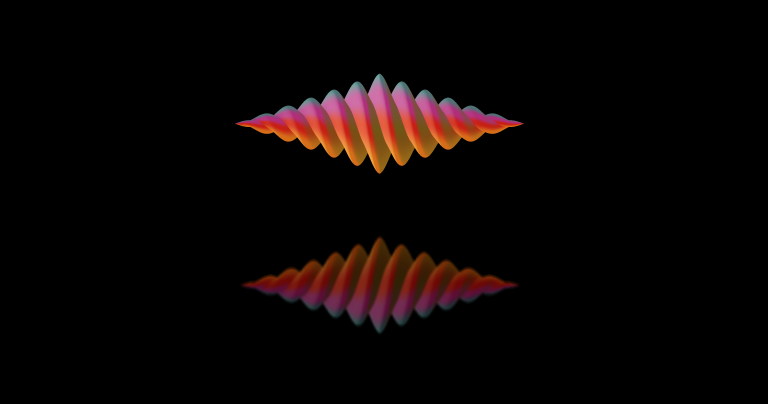
Give the GLSL for this background, as a WebGL 1 fragment shader.

```glsl
precision highp float;
// A glossy twisted double cone floating in darkness above its dim, blurred reflection.

uniform vec2 u_resolution;

const float PI = 3.14159265;
const float HALF_WIDTH = 0.358;
const float HALF_HEIGHT = 0.124;
const float TWIST = PI / 0.0582;   // radians per unit of length
const float STRAND_RADIUS = 0.64;  // share of the local cone radius
const float STRAND_OFFSET = 0.36;

// Depth of one strand in z and its surface normal; depth is negative outside.
float strand(vec2 p, float cone, float slope, float angle, out vec3 normal) {
  vec2 axis = vec2(cos(angle), sin(angle));
  vec2 center = STRAND_OFFSET * cone * axis;
  float radius = STRAND_RADIUS * cone;
  float dy = p.y - center.x;
  float inside = radius * radius - dy * dy;
  normal = vec3(0.0, 0.0, 1.0);
  if (inside <= 0.0) return -1.0;
  float dz = sqrt(inside);
  vec2 drift = STRAND_OFFSET * (slope * axis + cone * TWIST * vec2(-axis.y, axis.x));
  float nx = -dot(vec2(dy, dz), drift) - radius * STRAND_RADIUS * slope;
  normal = normalize(vec3(nx * 0.75, dy, dz));
  return center.y + dz;
}

// Bands run from orange below through red and magenta to teal above.
vec3 iridescence(vec3 n, float height) {
  vec3 orange = vec3(0.84, 0.43, 0.10);
  vec3 red = vec3(0.78, 0.12, 0.08);
  vec3 magenta = vec3(0.69, 0.18, 0.48);
  vec3 teal = vec3(0.30, 0.45, 0.46);
  vec3 olive = vec3(0.36, 0.38, 0.08);
  float h = 0.4 * n.y + 0.6 * height;
  vec3 color = mix(orange, red, smoothstep(-0.75, -0.15, h));
  color = mix(color, magenta, smoothstep(-0.1, 0.35, h));
  color = mix(color, teal, smoothstep(0.45, 0.9, h));
  color += vec3(0.13, 0.27, 0.19) * smoothstep(0.3, 0.95, -n.x);
  return mix(color, olive, 0.85 * smoothstep(0.35, 0.9, n.x) * (1.0 - 0.5 * abs(h)));
}

// The front surface of both strands; black outside.
vec3 spindle(vec2 p) {
  float cone = HALF_HEIGHT * (1.0 - abs(p.x) / HALF_WIDTH);
  if (cone <= 0.0) return vec3(0.0);
  float slope = -sign(p.x) * HALF_HEIGHT / HALF_WIDTH;
  float angle = p.x * TWIST;
  vec3 normalA;
  vec3 normalB;
  float depthA = strand(p, cone, slope, angle, normalA);
  float depthB = strand(p, cone, slope, angle + PI, normalB);
  if (max(depthA, depthB) <= -0.9) return vec3(0.0);
  vec3 normal = depthA > depthB ? normalA : normalB;
  return iridescence(normal, p.y / cone);
}

// Average over a small square, for smooth edges or for blur.
vec3 softSpindle(vec2 p, vec2 spread) {
  vec3 sum = vec3(0.0);
  for (int j = 0; j < 5; j++) {
    for (int i = 0; i < 5; i++) {
      vec2 offset = (vec2(float(i), float(j)) - 2.0) / 5.0;
      sum += spindle(p + offset * spread);
    }
  }
  return sum / 25.0;
}

void main() {
  vec2 p = (gl_FragCoord.xy - 0.5 * u_resolution) / u_resolution.y;
  vec2 pixel = vec2(1.0 / u_resolution.y);

  // Floating body
  vec3 color = softSpindle(p - vec2(-0.011, 0.194), pixel);

  // Mirrored, slightly smaller body on the floor
  vec2 q = (p - vec2(-0.010, -0.206)) / 0.97;
  vec3 mirrored = softSpindle(vec2(q.x, -q.y), max(pixel, vec2(0.008, 0.011)));
  color += 0.6 * pow(mirrored, vec3(1.4));

  gl_FragColor = vec4(color, 1.0);
}
```
